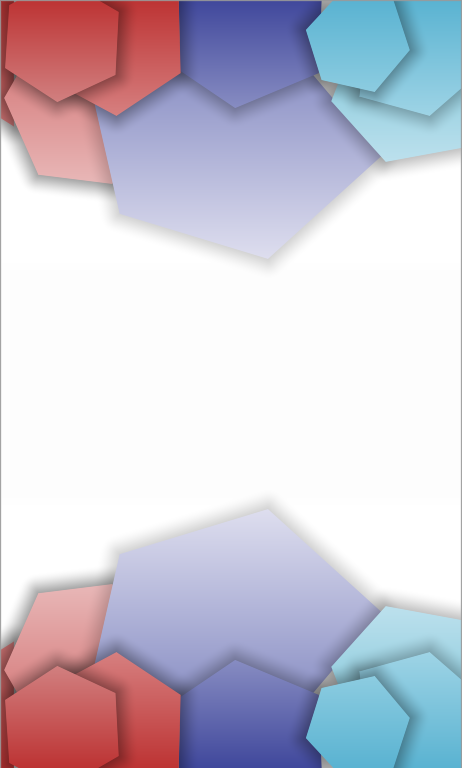
Write a Shadertoy shader that draws this background.

```glsl
// Overlapping red, indigo and cyan polygons with soft shadows, mirrored at top and bottom of a white page.

// Signed distance to a six-cornered polygon, negative inside.
float polygonDistance(vec2 p, vec2 corners[6]) {
    float nearest = 1e3;
    float side = 1.0;
    for (int i = 0; i < 6; i++) {
        vec2 a = corners[i];
        vec2 b = corners[(i + 5) % 6];
        vec2 edge = b - a;
        vec2 w = p - a;
        vec2 offset = w - edge * clamp(dot(w, edge) / dot(edge, edge), 0.0, 1.0);
        nearest = min(nearest, dot(offset, offset));
        bvec3 crossing = bvec3(p.y >= a.y, p.y < b.y, edge.x * w.y > edge.y * w.x);
        if (all(crossing) || !any(crossing)) side = -side;
    }
    return side * sqrt(nearest);
}

// Lays a shadow, then a gradient polygon that fades from the page edge to its tip.
void layer(inout vec3 color, vec2 p, vec2 corners[6], vec3 edgeColor, vec3 tipColor, float tip, float shadow) {
    float d = polygonDistance(p, corners);
    float pixel = 1.0 / iResolution.x;
    float falloff = 1.0 - smoothstep(-0.02, 0.045, d);
    color *= 1.0 - shadow * falloff;
    vec3 fill = mix(edgeColor, tipColor, clamp(p.y / tip, 0.0, 1.0));
    color = mix(color, fill, 1.0 - smoothstep(-0.6 * pixel, 0.6 * pixel, d));
}

void mainImage(out vec4 fragColor, in vec2 fragCoord) {
    // Width is 1; y is the depth in from the nearer of the top and bottom edges.
    vec2 uv = fragCoord / iResolution.xy;
    vec2 p = vec2(uv.x, min(uv.y, 1.0 - uv.y) * 1.67);
    vec3 color = vec3(mix(1.0, 0.992, smoothstep(0.56, 0.6, p.y)));

    vec3 red = vec3(0.74, 0.20, 0.20);
    vec3 indigo = vec3(0.25, 0.28, 0.61);
    vec3 cyan = vec3(0.35, 0.70, 0.82);

    // Pale red pair at the back
    layer(color, p, vec2[6](vec2(-0.1, -0.1), vec2(0.03, -0.1), vec2(0.03, 0.1),
        vec2(0.03, 0.275), vec2(0.0, 0.256), vec2(-0.1, 0.2)),
        red, vec3(0.82, 0.47, 0.47), 0.27, 0.35);
    layer(color, p, vec2[6](vec2(0.009, 0.213), vec2(0.083, 0.38), vec2(0.243, 0.4),
        vec2(0.33, 0.26), vec2(0.22, 0.13), vec2(0.045, 0.15)),
        vec3(0.80, 0.36, 0.36), vec3(0.91, 0.72, 0.72), 0.4, 0.45);

    // Indigo pair in the middle
    layer(color, p, vec2[6](vec2(0.259, 0.465), vec2(0.58, 0.563), vec2(0.826, 0.339),
        vec2(0.65, 0.13), vec2(0.39, 0.09), vec2(0.2, 0.205)),
        vec3(0.42, 0.45, 0.71), vec3(0.87, 0.87, 0.935), 0.563, 0.22);
    layer(color, p, vec2[6](vec2(0.39, 0.154), vec2(0.509, 0.235), vec2(0.69, 0.159),
        vec2(0.7, -0.1), vec2(0.53, -0.2), vec2(0.385, -0.1)),
        indigo, vec3(0.53, 0.55, 0.76), 0.235, 0.32);

    // Red pair in front
    layer(color, p, vec2[6](vec2(0.385, -0.07), vec2(0.391, 0.159), vec2(0.252, 0.252),
        vec2(0.1, 0.17), vec2(0.08, -0.07), vec2(0.2, -0.1)),
        red, vec3(0.84, 0.50, 0.50), 0.252, 0.4);
    layer(color, p, vec2[6](vec2(0.257, 0.026), vec2(0.25, 0.163), vec2(0.124, 0.222),
        vec2(0.011, 0.148), vec2(0.02, 0.011), vec2(0.13, -0.048)),
        red, vec3(0.82, 0.50, 0.50), 0.222, 0.42);

    // Cyan trio on the right
    layer(color, p, vec2[6](vec2(0.717, 0.22), vec2(0.835, 0.352), vec2(1.03, 0.316),
        vec2(1.1, 0.13), vec2(0.95, 0.0), vec2(0.76, 0.11)),
        vec3(0.41, 0.74, 0.82), vec3(0.74, 0.88, 0.93), 0.352, 0.3);
    layer(color, p, vec2[6](vec2(0.778, 0.21), vec2(0.93, 0.252), vec2(1.05, 0.147),
        vec2(1.05, -0.1), vec2(0.8, -0.1), vec2(0.79, 0.1)),
        cyan, vec3(0.62, 0.83, 0.90), 0.252, 0.3);
    layer(color, p, vec2[6](vec2(0.662, 0.065), vec2(0.696, 0.174), vec2(0.811, 0.2),
        vec2(0.887, 0.109), vec2(0.845, -0.02), vec2(0.74, -0.02)),
        cyan, vec3(0.55, 0.80, 0.88), 0.2, 0.4);

    // Thin grey frame on the left, right and top
    float frame = min(min(uv.x, 1.0 - uv.x), (1.0 - uv.y) * 1.67);
    color = mix(color, vec3(0.6), 0.9 * (1.0 - smoothstep(0.001, 0.004, frame)));

    fragColor = vec4(color, 1.0);
}
```
